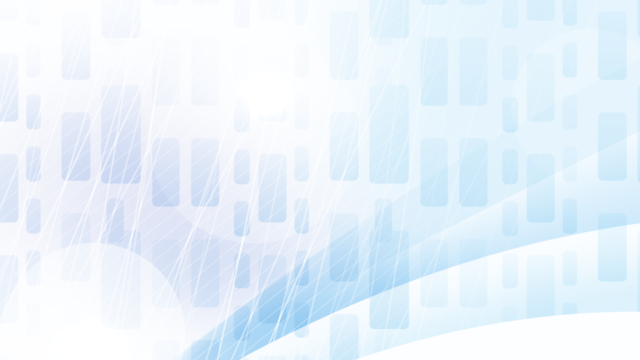
A Shadertoy shader for this background:

```glsl
float hash(vec2 p) {
    vec3 q = fract(p.xyx * vec3(0.1031, 0.1030, 0.0973));
    q += dot(q, q.yzx + 33.33);
    return fract((q.x + q.y) * q.z);
}

float glow(vec2 p, vec2 center, vec2 size) {
    vec2 q = (p - center) / size;
    return exp(-dot(q, q));
}

// Antialiased coverage of the inside of a signed distance
float fill(float d) {
    float w = 1.0 / iResolution.y;
    return 1.0 - smoothstep(-w, w, d);
}

float roundedBox(vec2 p, vec2 halfSize, float radius) {
    vec2 q = abs(p) - halfSize + radius;
    return length(max(q, 0.0)) + min(max(q.x, q.y), 0.0) - radius;
}

// Height of a parabola leaving start with a slope and a bend
float sweep(float x, vec2 start, float slope, float bend) {
    float d = x - start.x;
    return start.y + slope * d + bend * d * d;
}

// Columns of rounded windows, repeated sideways and upward
float windows(vec2 p) {
    // Center x, half width, center y, half height
    vec4 columns[8] = vec4[8](
        vec4(0.956, 0.040, 0.593, 0.095), vec4(1.081, 0.055, 0.627, 0.137),
        vec4(1.065, 0.024, 0.387, 0.062), vec4(1.206, 0.038, 0.521, 0.095),
        vec4(1.315, 0.039, 0.521, 0.095), vec4(1.417, 0.022, 0.537, 0.049),
        vec4(1.502, 0.039, 0.477, 0.095), vec4(1.583, 0.020, 0.400, 0.049));
    float shade = 0.0;
    for (int i = 0; i < 8; i++) {
        vec4 c = columns[i];
        vec2 pitch = vec2(0.745, c.w * 2.95);
        vec2 cell = round((p - c.xz) / pitch);
        vec2 q = p - c.xz - cell * pitch;
        float strength = 0.35 + 0.65 * hash(cell + float(i) * 7.3 + 20.0);
        strength = mix(strength, 0.9, float(cell.y == 0.0));
        if (i == 2 && cell.y != 0.0) strength *= 0.5;
        float slope = 0.75 - 0.25 * q.y / c.w;
        shade = max(shade, fill(roundedBox(q, c.yw, 0.014)) * strength * slope);
    }
    return shade;
}

// Steep, slightly bowed threads
float threads(vec2 p) {
    float light = 0.0;
    for (int i = 0; i < 46; i++) {
        float k = float(i);
        float lean = mix(0.16, 0.52, hash(vec2(k, 3.0)));
        float foot = -0.35 + k * 0.037 + 0.05 * hash(vec2(k, 8.0));
        float bow = 0.10 * (hash(vec2(k, 5.0)) - 0.5);
        float x = foot + lean * p.y + bow * p.y * p.y;
        float d = abs(p.x - x) / sqrt(1.0 + lean * lean);
        float line = 1.0 - smoothstep(0.0004, 0.0012 + 1.2 / iResolution.y, d);
        light += line * mix(0.15, 0.6, hash(vec2(k, 13.0)));
    }
    return min(light, 0.8);
}

void mainImage(out vec4 fragColor, in vec2 fragCoord) {
    vec2 p = fragCoord / iResolution.y;
    vec3 white = vec3(0.995, 0.998, 1.0);
    vec3 deepBlue = vec3(0.58, 0.80, 0.95);

    // Pale sky, cyan to the right and lavender to the left
    vec3 col = mix(white, vec3(0.90, 0.96, 0.992), smoothstep(0.65, 1.3, p.x));
    col = mix(col, vec3(0.87, 0.88, 0.955), 0.75 * glow(p, vec2(0.43, 0.47), vec2(0.42, 0.30)));
    col = mix(col, vec3(0.80, 0.85, 0.95), 0.65 * glow(p, vec2(0.58, 0.27), vec2(0.30, 0.17)));

    // Translucent discs and soft lights
    float disc = length(p - vec2(0.706, 0.618)) - 0.294;
    col = mix(col, white, fill(disc) * 0.28);
    disc = length(p - vec2(1.64, 0.70)) - 0.22;
    col = mix(col, white, fill(disc) * 0.22);
    col = mix(col, white, 0.85 * glow(p, vec2(0.741, 0.76), vec2(0.24, 0.18)));
    col = mix(col, white, 0.9 * glow(p, vec2(0.05, 1.05), vec2(0.75, 0.26)));

    // Sweeping ribbons, from the highest edge to the lowest
    float upper = sweep(p.x, vec2(0.498, 0.016), 0.776, -0.105);
    float middle = sweep(p.x, vec2(0.532, 0.005), 0.507, 0.0);
    float lower = sweep(p.x, vec2(0.671, 0.005), 0.539, -0.181);
    float base = sweep(p.x, vec2(0.984, 0.0), 0.345, -0.222);
    float blueEnd = glow(p, vec2(0.70, 0.13), vec2(0.40, 0.28));
    float depth = clamp((upper - p.y) / max(upper - middle, 0.02), 0.0, 1.0);
    col = mix(col, deepBlue, fill(p.y - upper) * (0.07 + 0.75 * blueEnd * (0.4 + 0.6 * depth)));
    depth = clamp((middle - p.y) / max(middle - lower, 0.02), 0.0, 1.0);
    vec3 ribbon = mix(white, vec3(0.77, 0.90, 0.98), 0.15 + 0.75 * depth);
    ribbon = mix(ribbon, deepBlue, 0.8 * blueEnd);
    col = mix(col, ribbon, 0.8 * fill(p.y - middle));
    depth = smoothstep(0.0, 0.22, lower - p.y);
    col = mix(col, mix(white, vec3(0.87, 0.95, 0.99), depth), 0.93 * fill(p.y - lower));

    // Windows tinted by their surroundings
    vec3 tint = mix(vec3(0.83, 0.89, 0.97), vec3(0.86, 0.945, 0.985), smoothstep(0.5, 1.1, p.x));
    tint = mix(tint, vec3(0.76, 0.89, 0.97), blueEnd);
    float fade = 1.0 - 0.9 * glow(p, vec2(0.72, 0.80), vec2(0.28, 0.22));
    fade *= 1.0 - 0.95 * glow(p, vec2(0.0, 1.05), vec2(0.85, 0.30));
    col *= mix(vec3(1.0), tint, windows(p) * fade * 0.85);

    // Lower left disc and the bright base
    disc = length(p - vec2(0.26, 0.07)) - 0.255;
    col = mix(col, white, fill(disc) * 0.5);
    col = mix(col, white, 0.95 * glow(p, vec2(0.14, -0.02), vec2(0.33, 0.28)));
    col = mix(col, white, 0.97 * fill(p.y - base));

    // Threads and fine diagonal hatching
    float reach = 1.0 - smoothstep(0.8, 1.5, p.x);
    col = mix(col, white, threads(p) * (0.2 + 0.8 * reach));
    float hatch = abs(fract((p.y - 0.8 * p.x) * 22.0) - 0.5);
    col = mix(col, white, 0.22 * reach * (1.0 - smoothstep(0.02, 0.09, hatch)));

    // Sparkles
    col += 0.25 * glow(p, vec2(0.741, 0.734), vec2(0.035)) + 0.2 * glow(p, vec2(0.26, 0.02), vec2(0.05));
    fragColor = vec4(clamp(col, 0.0, 1.0), 1.0);
}
```
